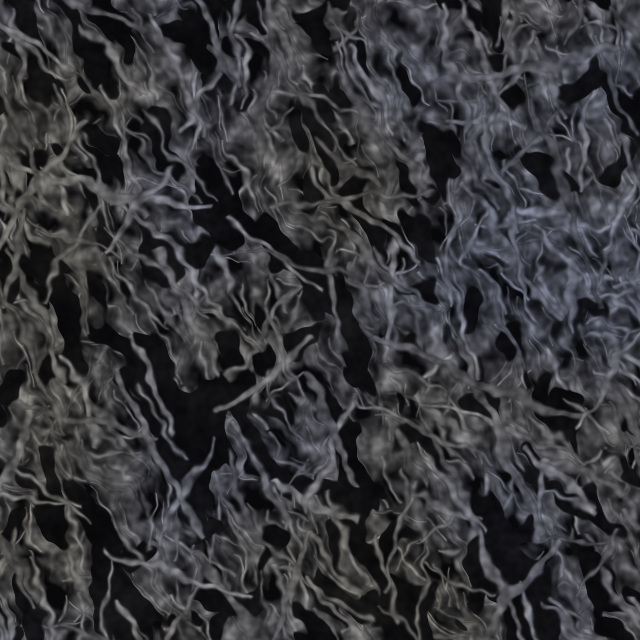
This texture is drawn by a WebGL 1 fragment shader. Its source:

```glsl
precision highp float;
uniform vec2 u_resolution;

#define LEAN -1.15
#define SPREAD 1.35
#define SOFTNESS 0.0032
#define STRAND_WIDTH 0.0085
#define FINE_WIDTH 0.0052
#define STRAND_TONE 0.365
#define GROUND_TONE 0.205
#define HOLE_TONE 0.055
#define HOLE_LEVEL 0.10
#define PIT_LEVEL 0.20
#define MOTTLE 0.55

vec2 hash2(vec2 p) {
  vec2 q = vec2(dot(p, vec2(127.1, 311.7)), dot(p, vec2(269.5, 183.3)));
  return fract(sin(q) * 43758.55);
}

float cornerSlope(vec2 cell, vec2 offset) {
  float angle = 6.2832 * hash2(cell).x;
  return dot(vec2(cos(angle), sin(angle)), offset);
}

float gradientNoise(vec2 p) {
  vec2 i = floor(p), f = fract(p);
  vec2 u = f * f * f * (f * (f * 6.0 - 15.0) + 10.0);
  vec2 e = vec2(1.0, 0.0);
  float low = mix(cornerSlope(i, f), cornerSlope(i + e.xy, f - e.xy), u.x);
  float high = mix(cornerSlope(i + e.yx, f - e.yx), cornerSlope(i + e.xx, f - e.xx), u.x);
  return mix(low, high, u.y);
}

float fbm(vec2 p) {
  float sum = 0.0, amplitude = 1.0;
  for (int i = 0; i < 3; i++) {
    sum += amplitude * gradientNoise(p);
    p = p * 2.03 + 17.3;
    amplitude *= 0.6;
  }
  return sum;
}

vec2 wander(vec2 p, float frequency) {
  return vec2(gradientNoise(p * frequency + 5.7), gradientNoise(p * frequency + 41.2));
}

// Lays one scattered layer of tapered strands over the tone below
float weave(float below, vec2 p, float scale, float width, float seed) {
  float soft = max(SOFTNESS, 1.0 / u_resolution.y);
  vec2 home = floor(p * scale);
  float tone = below;
  for (int y = -1; y <= 1; y++) {
    for (int x = -1; x <= 1; x++) {
      vec2 cell = home + vec2(float(x), float(y));
      vec2 place = hash2(cell + seed);
      vec2 shape = hash2(cell + seed + 31.7);
      vec2 look = hash2(cell + seed + 73.1);
      float turn = shape.x * 2.0 - 1.0;
      float angle = LEAN + SPREAD * turn * abs(turn);
      vec2 axis = vec2(cos(angle), sin(angle));
      float reach = 0.4 + 0.5 * shape.y;
      vec2 delta = p * scale - cell - place;
      float along = clamp(dot(delta, axis), -reach, reach);
      float dist = length(delta - axis * along) / scale;
      float w = width * (0.5 + 0.6 * look.x) * (1.0 - 0.4 * abs(along) / reach);
      float cover = 1.0 - smoothstep(w - soft, w + soft, dist);
      float rounded = 1.0 - 0.22 * min(dist * dist / (w * w), 1.5);
      float strand = STRAND_TONE * (0.76 + 0.48 * look.y) * rounded;
      tone = mix(tone, strand, cover);
    }
  }
  return tone;
}

void main() {
  vec2 p = gl_FragCoord.xy / u_resolution.y;
  vec2 bent = p + 0.022 * wander(p, 13.0) + 0.009 * wander(p, 42.0);

  // Position across and along the grain
  vec2 axis = vec2(cos(LEAN), sin(LEAN));
  vec2 grain = vec2(dot(bent, vec2(-axis.y, axis.x)), dot(bent, axis));
  float closed = smoothstep(0.5, 0.95, 0.7 * p.x + 0.4 * p.y);

  // Mottled ground with fine mesh
  float tone = GROUND_TONE + 0.03 * closed + 0.36 * fbm(grain * vec2(24.0, 15.0));
  tone = weave(tone, bent, 23.0, FINE_WIDTH * 0.8, 3.0);
  tone = weave(tone, bent, 14.0, FINE_WIDTH, 19.0);

  // Long openings and small round pits
  float opening = fbm(grain * vec2(10.5, 4.8) + 8.4) - mix(HOLE_LEVEL, 0.36, closed);
  float pit = gradientNoise(grain * vec2(21.0, 15.0) + 2.9) - PIT_LEVEL;
  float hole = max(smoothstep(0.0, 0.07, opening), smoothstep(0.0, 0.09, pit));
  float depth = HOLE_TONE + 0.05 * gradientNoise(p * 9.0) + 0.03 * max(tone - 0.25, 0.0);
  tone = mix(tone, depth, hole);

  // Bold strands crossing the openings
  tone = weave(tone, bent, 9.0, STRAND_WIDTH * 0.75, 57.0);
  tone = weave(tone, bent, 7.0, STRAND_WIDTH * 0.9, 83.0);
  tone = weave(tone, bent, 5.0, STRAND_WIDTH, 111.0);

  // Surface mottle and cool to warm tint
  tone *= 1.0 + MOTTLE * (gradientNoise(p * 38.0) + 0.7 * gradientNoise(p * 85.0));
  tone = clamp(tone, 0.03, 0.58);
  float cool = clamp(0.3 + 0.5 * closed + 1.1 * gradientNoise(p * 4.0 + 3.3), 0.0, 1.0);
  vec3 tint = mix(vec3(1.03, 1.01, 0.95), vec3(0.96, 0.99, 1.11), cool);
  gl_FragColor = vec4(tone * tint + vec3(0.0, 0.0, 0.008), 1.0);
}
```
